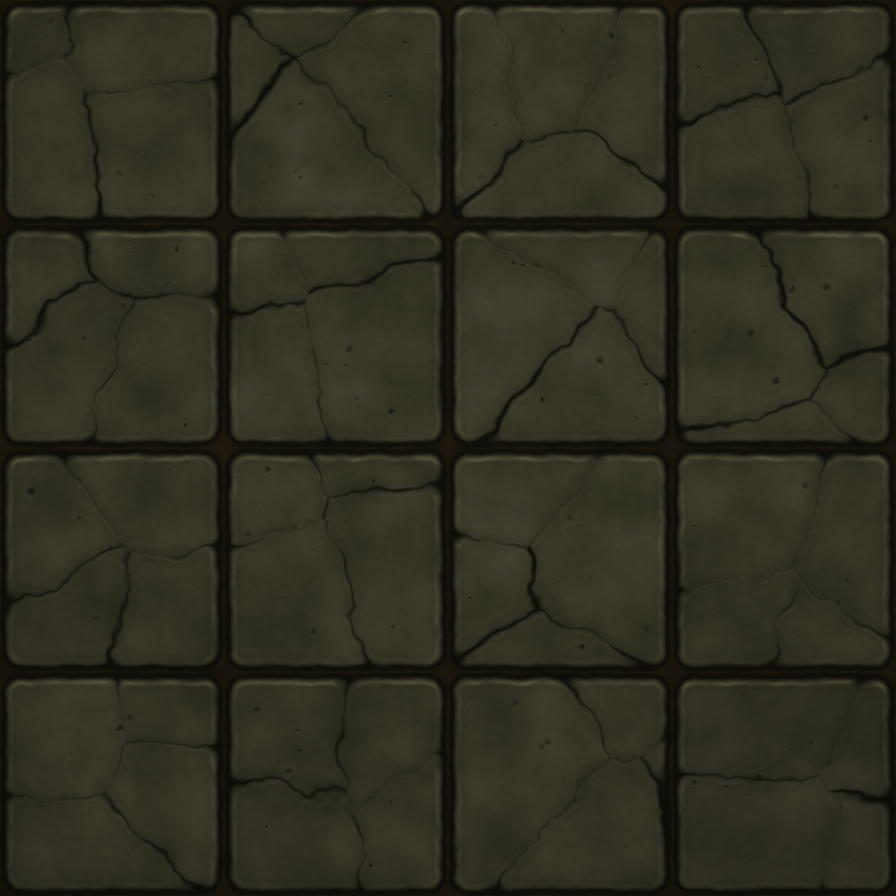
Give the GLSL for this texture, as a Shadertoy shader.

```glsl
// Four by four worn stone slabs with dark earthy joints, cracks and pits.
// Each slab is a wobbly rounded box split by a small Voronoi pattern; the joined
// distance field drives joint shadow, bevel and a rim lit from above.

const float TILES = 4.0;            // slabs across and down
const float SLAB_HALF = 0.474;      // lengths below are in slab pitches
const float CORNER = 0.065;
const float EDGE_WOBBLE = 0.014;
const float CHIP_BLEND = 0.05;      // rounding where cracks meet joints
const float CRACK_FAINT = 0.013;
const float CRACK_OPEN = -0.005;
const float CRACK_WARP = 0.075;
const float RIM_INSET = 0.023;
const float RIM_WIDTH = 0.010;
const int PIECES = 4;
const int PITS = 7;

const vec3 STONE_DARK = vec3(0.160, 0.160, 0.110);
const vec3 STONE_LIGHT = vec3(0.258, 0.250, 0.183);
const vec3 RIM_COLOUR = vec3(0.135, 0.122, 0.085);
const vec3 JOINT_DIRT = vec3(0.115, 0.092, 0.050);
const vec3 JOINT_SHADOW = vec3(0.058, 0.052, 0.030);

float hash(vec2 p) {
    return fract(sin(dot(p, vec2(127.1, 311.7))) * 43758.5453);
}

vec2 hash2(vec2 p) {
    return vec2(hash(p), hash(p + 47.3));
}

float noise(vec2 p) {
    vec2 i = floor(p), f = fract(p);
    f = f * f * (3.0 - 2.0 * f);
    return mix(mix(hash(i), hash(i + vec2(1, 0)), f.x),
               mix(hash(i + vec2(0, 1)), hash(i + vec2(1, 1)), f.x), f.y);
}

float fbm(vec2 p) {
    float sum = 0.0, amp = 0.5;
    for (int i = 0; i < 5; i++) {
        sum += amp * noise(p);
        p = mat2(1.6, 1.2, -1.2, 1.6) * p + 5.7;
        amp *= 0.5;
    }
    return sum / 0.97;
}

float smoothMin(float a, float b, float k) {
    float h = max(k - abs(a - b), 0.0) / k;
    return min(a, b) - 0.25 * h * h * k;
}

// Distance inward from the slab outline; negative in the joint.
float slabEdge(vec2 p, vec2 cell) {
    vec2 n = p + cell * 7.0;
    float wobble = 0.6 * noise(n * 11.0) + 0.4 * noise(n * 27.0) - 0.5;
    vec2 q = abs(p) - SLAB_HALF + CORNER;
    float box = length(max(q, 0.0)) + min(max(q.x, q.y), 0.0) - CORNER;
    return -box + wobble * EDGE_WOBBLE;
}

// Distance to the borders between the broken pieces, biased by crack openness.
float crackDistance(vec2 p, vec2 cell, float edge) {
    vec2 n = p + cell * 13.0;
    vec2 warp = vec2(noise(n * 7.0), noise(n * 7.0 + 31.0)) - 0.5;
    vec2 fine = vec2(noise(n * 24.0), noise(n * 24.0 + 19.0)) - 0.5;
    vec2 q = p + CRACK_WARP * (warp + 0.3 * fine);
    vec2 seeds[PIECES];
    vec2 centre = (hash2(cell + 3.7) - 0.5) * 0.42;
    float turn = hash(cell + 8.1);
    int home = 0;
    for (int i = 0; i < PIECES; i++) {
        vec2 h = hash2(cell * 5.0 + float(i) * 2.3);
        float a = 6.2832 * (turn + (float(i) + 0.65 * h.x) / float(PIECES));
        seeds[i] = centre + mix(0.18, 0.42, h.y) * vec2(cos(a), sin(a));
        if (distance(q, seeds[i]) < distance(q, seeds[home])) home = i;
    }
    float d = 1.0;
    for (int i = 0; i < PIECES; i++) {
        if (i == home) continue;
        vec2 mid = 0.5 * (seeds[i] + seeds[home]);
        float border = dot(mid - q, normalize(seeds[i] - seeds[home]));
        float openness = hash(cell * 3.0 + vec2(i + home, i * home));
        d = min(d, border + mix(CRACK_FAINT, CRACK_OPEN, openness));
    }
    d += 0.011 * (noise(n * 10.0 + 5.0) - 0.5);
    return d - 0.007 * (1.0 - smoothstep(0.0, 0.14, edge));
}

float surface(vec2 p, vec2 cell) {
    float edge = slabEdge(p, cell);
    return smoothMin(edge, crackDistance(p, cell, edge), CHIP_BLEND);
}

// Negative in each pit, slightly positive on its lit lower lip.
float pitShade(vec2 p, vec2 cell) {
    float shade = 0.0;
    for (int i = 0; i < PITS; i++) {
        vec2 id = cell * 9.0 + float(i) * 4.1;
        vec2 offset = p - (hash2(id) - 0.5) * 0.82;
        offset += 0.012 * (noise(p * 45.0 + id) - 0.5);
        float h = hash(id + 2.9), r = mix(0.009, 0.025, h * h);
        float depth = mix(0.12, 0.5, hash(id + 6.4));
        shade -= depth * (1.0 - smoothstep(0.2 * r, r, length(offset)));
        shade += 0.3 * depth * (1.0 - smoothstep(0.0, 0.7 * r, length(offset + vec2(0.0, r))));
    }
    return shade;
}

void mainImage(out vec4 fragColor, in vec2 fragCoord) {
    vec2 uv = fragCoord / iResolution.xy;
    vec2 g = uv * TILES, cell = floor(g), p = fract(g) - 0.5;
    float pixel = TILES / iResolution.y;
    float edge = slabEdge(p, cell);
    float crack = crackDistance(p, cell, edge);
    float d = smoothMin(edge, crack, CHIP_BLEND);
    vec2 e = vec2(0.006, 0.0);
    vec2 inward = (vec2(surface(p + e.xy, cell), surface(p + e.yx, cell)) - d) / e.x;

    // Mottled face with fine grain
    float mottle = fbm(g * 4.5 + cell * 3.0);
    float grain = noise(g * vec2(55.0, 75.0)) - 0.5;
    float tone = 0.5 + 1.1 * (mottle - 0.5) + 0.13 * grain;
    vec3 stone = mix(STONE_DARK, STONE_LIGHT, clamp(tone, 0.0, 1.0));
    stone *= 0.97 + 0.06 * hash(cell + 1.3);
    stone *= mix(0.83, 1.0, smoothstep(0.0, 0.07, d));
    stone *= 1.0 + pitShade(p, cell);

    // Worn rim, brightest on edges facing up
    float band = (d - RIM_INSET) / RIM_WIDTH;
    float facing = 0.22 + 0.6 * clamp(-inward.y, 0.0, 1.0) + 0.12 * abs(inward.x);
    float outer = mix(0.28, 1.0, smoothstep(-0.01, 0.03, crack - edge));
    float wear = 0.4 + 1.0 * noise(g * 17.0);
    stone += RIM_COLOUR * exp(-band * band) * facing * outer * wear;

    // Joint soil between shadowed slab sides
    float soil = smoothstep(0.008, 0.030, -edge);
    vec3 joint = mix(JOINT_SHADOW, JOINT_DIRT, soil * (0.5 + 0.5 * noise(g * 14.0)));
    vec3 colour = mix(joint, stone, smoothstep(-0.005 - 0.5 * pixel, 0.012 + 0.5 * pixel, d));

    // Gentle overall light
    vec2 c = uv - 0.5;
    colour *= mix(0.98, 1.07, uv.y) * (1.0 - 0.22 * dot(c, c));
    fragColor = vec4(colour, 1.0);
}
```
